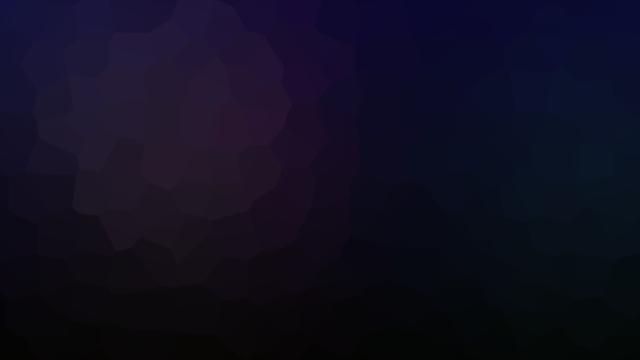
This background is drawn by a WebGL 1 fragment shader. Its source:

```glsl
precision highp float;

uniform vec2 u_resolution;

// Cell layout, in units of the canvas height
const float CELLS_PER_HEIGHT = 10.0;
const float SITE_JITTER = 0.8;
const float EDGE_SHARPNESS = 65.0;
const float FACET_FLATNESS = 0.72;
const float TONE_VARIATION = 0.10;

// Vertical base gradient
const vec3 FLOOR_COLOR = vec3(0.008, 0.008, 0.007);
const vec3 SKY_COLOR = vec3(0.032, 0.008, 0.175);

// Glow colours, centres and radii
const vec3 MAUVE = vec3(0.100, 0.078, 0.050);
const vec2 MAUVE_CENTER = vec2(0.48, 0.64);
const vec2 MAUVE_RADIUS = vec2(0.48, 0.50);
const vec3 TEAL = vec3(0.018, 0.070, 0.042);
const vec2 TEAL_CENTER = vec2(1.65, 0.55);
const vec2 TEAL_RADIUS = vec2(0.50, 0.52);
const vec3 INDIGO = vec3(0.020, 0.045, 0.055);
const vec2 INDIGO_CENTER = vec2(0.0, 1.0);
const vec2 INDIGO_RADIUS = vec2(0.40, 0.45);
const vec3 PLUM = vec3(0.026, -0.004, 0.016);
const vec2 PLUM_CENTER = vec2(0.83, 0.62);
const vec2 PLUM_RADIUS = vec2(0.18, 0.42);
const float PLUM_LIMIT = 0.94;
const vec3 ROSE = vec3(0.026, -0.006, 0.010);
const vec2 ROSE_CENTER = vec2(0.68, 0.64);
const float ROSE_RADIUS = 0.07;
const vec3 DOME = vec3(0.018, 0.013, 0.012);
const float DOME_RADIUS = 0.33;

vec2 hash22(vec2 cell) {
  vec3 h = fract(cell.xyx * vec3(0.1031, 0.1030, 0.0973));
  h += dot(h, h.yzx + 33.33);
  return fract((h.xx + h.yz) * h.zy);
}

float glow(vec2 p, vec2 center, vec2 radius) {
  vec2 d = (p - center) / radius;
  return exp(-dot(d, d));
}

// Soft Voronoi: blended site position in xy, blended cell tone in z
vec3 facet(vec2 p) {
  vec2 q = p * CELLS_PER_HEIGHT;
  vec2 home = floor(q);
  vec3 sum = vec3(0.0);
  float total = 0.0;
  for (int j = -1; j <= 1; j++) {
    for (int i = -1; i <= 1; i++) {
      vec2 cell = home + vec2(float(i), float(j));
      vec2 site = cell + 0.5 + SITE_JITTER * (hash22(cell) - 0.5);
      float tone = hash22(cell + 71.0).x - 0.5;
      float weight = exp(-EDGE_SHARPNESS * distance(q, site));
      sum += weight * vec3(site / CELLS_PER_HEIGHT, tone);
      total += weight;
    }
  }
  return sum / total;
}

void main() {
  vec2 p = gl_FragCoord.xy / u_resolution.y;
  p.x *= (16.0 / 9.0) * u_resolution.y / u_resolution.x;

  // Mostly flat facets with a faint gradient inside each
  vec3 cell = facet(p);
  vec2 site = cell.xy;
  vec2 s = mix(p, site, FACET_FLATNESS);

  // Broad light
  vec3 color = mix(FLOOR_COLOR, SKY_COLOR, clamp(s.y, 0.0, 1.0));
  color += MAUVE * glow(s, MAUVE_CENTER, MAUVE_RADIUS);
  color += TEAL * glow(s, TEAL_CENTER, TEAL_RADIUS);
  color += INDIGO * glow(s, INDIGO_CENTER, INDIGO_RADIUS);

  // Accents that follow cell borders
  float plumSide = 1.0 - smoothstep(PLUM_LIMIT - 0.02, PLUM_LIMIT + 0.02, site.x);
  color += PLUM * plumSide * glow(s, PLUM_CENTER, PLUM_RADIUS);
  color += ROSE * glow(site, ROSE_CENTER, vec2(ROSE_RADIUS));
  float domeDistance = distance(site, MAUVE_CENTER);
  color += DOME * (1.0 - smoothstep(DOME_RADIUS - 0.04, DOME_RADIUS + 0.04, domeDistance));

  color *= 1.0 + TONE_VARIATION * cell.z;
  gl_FragColor = vec4(max(color, 0.0), 1.0);
}
```
